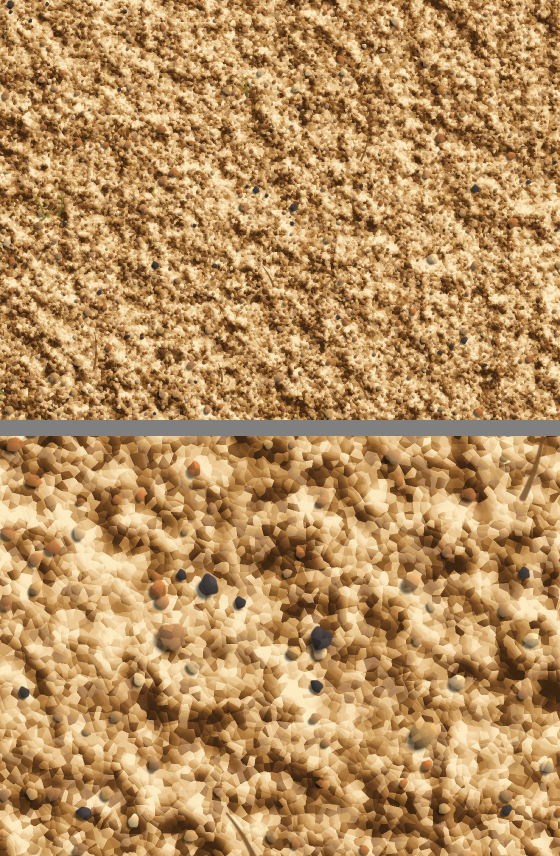
Top, the full canvas; bottom, a detail of the centre.
Reproduce this texture procedurally as a Shadertoy shader.

```glsl
const vec3 DEEP = vec3(0.39, 0.24, 0.11);
const vec3 UMBER = vec3(0.54, 0.35, 0.16);
const vec3 OCHRE = vec3(0.69, 0.48, 0.24);
const vec3 ROSE = vec3(0.69, 0.52, 0.35);
const vec3 SAND = vec3(0.83, 0.65, 0.40);
const vec3 CREAM = vec3(0.92, 0.78, 0.57);
const vec3 GLINT = vec3(0.99, 0.92, 0.76);
const vec3 RUST = vec3(0.74, 0.46, 0.24);
const vec3 SLATE = vec3(0.29, 0.26, 0.25);
const vec3 GRASS = vec3(0.47, 0.52, 0.17);
const vec2 LIGHT = vec2(0.66, 0.75);   // direction towards the sun
const float FINE_GRAINS = 150.0;       // cells per canvas height
const float COARSE_GRAINS = 80.0;
const float SMALL_PEBBLES = 48.0;
const float BIG_PEBBLES = 25.0;
const float LUMPS = 14.0;
const float RELIEF = 5.2;
const int STRANDS = 10;
const int SAMPLES = 2;                 // per axis

float hash(vec2 p) {
    return fract(sin(dot(p, vec2(127.1, 311.7))) * 43758.5453);
}

vec2 hash2(vec2 p) {
    return vec2(hash(p), hash(p + 57.3));
}

float noise(vec2 p) {
    vec2 i = floor(p), f = fract(p);
    f = f * f * (3.0 - 2.0 * f);
    return mix(mix(hash(i), hash(i + vec2(1, 0)), f.x),
               mix(hash(i + vec2(0, 1)), hash(i + vec2(1, 1)), f.x), f.y);
}

float height(vec2 p) {
    p *= LUMPS;
    return noise(p) + 0.7 * noise(p * 2.03 + 7.1) + 0.5 * noise(p * 4.1 + 3.7);
}

// Nearest grain: x = its random value, y = how far the facet turns to the sun
vec2 grain(vec2 p) {
    vec2 cell = floor(p), best = vec2(0);
    float nearest = 9.0;
    for (int y = -1; y <= 1; y++)
    for (int x = -1; x <= 1; x++) {
        vec2 id = cell + vec2(x, y);
        vec2 d = p - id - hash2(id);
        float dist = dot(d, d);
        if (dist < nearest) {
            nearest = dist;
            best = vec2(hash(id + 19.7), dot(d, LIGHT));
        }
    }
    return best;
}

// Tones from shaded hollows to sunlit grains
vec3 sandColor(float tone, float pick) {
    vec3 c = mix(DEEP * 0.6, DEEP, smoothstep(0.0, 0.06, tone));
    c = mix(c, UMBER, smoothstep(0.05, 0.18, tone));
    c = mix(c, mix(OCHRE, ROSE, smoothstep(0.45, 0.65, pick)), smoothstep(0.18, 0.34, tone));
    c = mix(c, SAND, smoothstep(0.36, 0.70, tone));
    c = mix(c, CREAM, smoothstep(0.70, 0.86, tone));
    return mix(c, GLINT, smoothstep(0.90, 1.0, tone));
}

vec3 pebbleColor(float pick) {
    vec3 c = mix(RUST, ROSE * 1.1, smoothstep(0.2, 0.5, pick));
    c = mix(c, SAND, smoothstep(0.5, 0.75, pick));
    c = mix(c, CREAM, step(0.83, pick));
    return mix(c, SLATE, step(0.95, pick));
}

vec3 addPebbles(vec3 col, vec2 p, float density, float texture1) {
    vec2 cell = floor(p);
    for (int y = -1; y <= 1; y++)
    for (int x = -1; x <= 1; x++) {
        vec2 id = cell + vec2(x, y);
        if (hash(id + 3.3) > density) continue;
        vec2 d = p - id - 0.2 - 0.6 * hash2(id + 8.1);
        float radius = mix(0.17, 0.31, hash(id + 5.9));
        float a = 6.283 * hash(id + 2.2);
        mat2 turn = mat2(cos(a), sin(a), -sin(a), cos(a));
        vec2 squash = vec2(1.0, mix(1.05, 1.45, hash(id + 6.4)));
        vec2 q = turn * d * squash / radius;
        float angle = atan(q.y, q.x);
        float rim = length(q) * (1.0 + 0.09 * sin(angle * 3.0 + a) + 0.05 * sin(angle * 5.0));
        float shade = length(turn * (d + LIGHT * radius * 0.6) * squash / radius);
        col *= 1.0 - 0.55 * smoothstep(1.15, 0.6, shade);
        float lit = 0.88 + 0.32 * dot(d, LIGHT) / radius + 0.25 * (texture1 - 0.5);
        col = mix(col, pebbleColor(hash(id + 4.6)) * lit, smoothstep(1.08, 0.9, rim));
    }
    return col;
}

// Sparse bent blades and twigs
vec3 addStrands(vec3 col, vec2 p, float aspect) {
    for (int i = 0; i < STRANDS; i++) {
        vec2 seed = vec2(float(i) * 3.7 + 1.0, 11.3);
        bool green = i < STRANDS / 2;
        vec2 start = hash2(seed) * vec2(green ? 0.45 * aspect : aspect, 0.85);
        float a = 3.1416 * hash(seed + 4.4), len = mix(0.04, 0.09, hash(seed + 9.2));
        vec2 q = mat2(cos(a), -sin(a), sin(a), cos(a)) * (p - start);
        float t = clamp(q.x / len, 0.0, 1.0);
        float dist = length(q - vec2(t * len, 0.2 * len * t * t));
        float width = 0.0027 * (1.0 - 0.7 * t);
        vec3 tint = green ? GRASS * mix(0.8, 1.25, t) : UMBER * 0.85;
        col = mix(col, tint, 0.85 * smoothstep(width + 0.001, width - 0.001, dist));
    }
    return col;
}

vec3 ground(vec2 p, float aspect) {
    vec2 fine = grain(p * FINE_GRAINS);
    vec2 coarse = grain(p * COARSE_GRAINS + 31.0);
    float slope = height(p) - height(p + LIGHT * 0.012);
    float z = 0.12 + RELIEF * slope + 2.3 * (fine.x - 0.5) + 0.7 * fine.y
            + 1.4 * (coarse.x - 0.5) + 0.6 * coarse.y + 0.5 * (noise(p * 4.0) - 0.5);
    vec3 col = sandColor(1.0 / (1.0 + exp(-1.7 * z)), coarse.x);
    col = addPebbles(col, p * SMALL_PEBBLES, 0.2, fine.x);
    col = addPebbles(col, p * BIG_PEBBLES + 13.0, 0.1, fine.x);
    return addStrands(col, p, aspect);
}

void mainImage(out vec4 fragColor, in vec2 fragCoord) {
    float aspect = iResolution.x / iResolution.y;
    vec3 sum = vec3(0);
    for (int y = 0; y < SAMPLES; y++)
    for (int x = 0; x < SAMPLES; x++) {
        vec2 offset = (vec2(x, y) + 0.5) / float(SAMPLES) - 0.5;
        sum += ground((fragCoord + offset) / iResolution.y, aspect);
    }
    fragColor = vec4(sum / float(SAMPLES * SAMPLES), 1.0);
}
```
